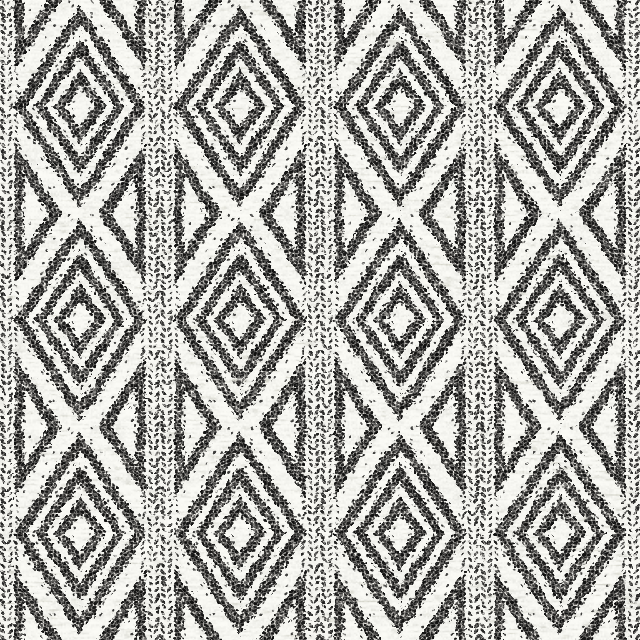
Give the GLSL for this pattern, as a Shadertoy shader.

```glsl
// Woven textile: nested stitched diamonds with side triangles, in four columns
// and three rows, parted by herringbone bands. Distance functions shape the
// motifs; wrapping cellular noise breaks them into stitches on a linen ground.

const float TAU = 6.2831853;
const vec2 REPEATS = vec2(4.0, 3.0);
const vec2 MOTIF = vec2(0.75, 1.0);     // motif size; the canvas spans 3 units
const vec2 STITCHES = vec2(36.0, 54.0); // stitches in one motif
const vec2 TICKS = vec2(24.0, 36.0);    // band ticks in one motif
const vec3 CREAM = vec3(0.985, 0.985, 0.965);
const vec3 WARM_INK = vec3(1.0, 0.99, 0.965);

vec2 hash2(vec2 p) {
    vec3 a = fract(p.xyx * vec3(0.1031, 0.1030, 0.0973));
    a += dot(a, a.yzx + 33.33);
    return fract((a.xx + a.yz) * a.zy);
}

// Value noise that wraps after `period` lattice cells
float wrapNoise(vec2 uv, vec2 period) {
    vec2 p = uv * period, i = floor(p), f = fract(p);
    f = f * f * (3.0 - 2.0 * f);
    vec2 e = vec2(1.0, 0.0);
    float a = hash2(mod(i, period)).x, b = hash2(mod(i + e.xy, period)).x;
    float c = hash2(mod(i + e.yx, period)).x, d = hash2(mod(i + e.xx, period)).x;
    return mix(mix(a, b, f.x), mix(c, d, f.x), f.y);
}

// Wrapping cellular noise: nearest distance, second distance, random id
vec3 stitchCells(vec2 uv, vec2 period, float slant) {
    vec2 p = uv * period, i = floor(p), f = fract(p);
    vec3 best = vec3(8.0, 8.0, 0.0);
    for (int y = -1; y <= 1; y++)
    for (int x = -1; x <= 1; x++) {
        vec2 o = vec2(x, y);
        vec2 h = hash2(mod(i + o, period));
        vec2 r = o + 0.5 + 0.75 * (h - 0.5) - f;
        r.y += slant * r.x;
        float d = length(r);
        if (d < best.x) best = vec3(d, best.x, fract(h.x * 7.3 + h.y * 3.1));
        else best.y = min(best.y, d);
    }
    return best;
}

// Hand-made waviness, the same in every motif
vec2 wobble(vec2 uv) {
    vec2 t = TAU * uv;
    return vec2(sin(3.0 * t.y + 2.0 * sin(2.0 * t.x)) + 0.6 * sin(8.0 * t.y + t.x),
                sin(3.0 * t.x + 2.0 * sin(t.y)) + 0.6 * sin(6.0 * t.x - 2.0 * t.y));
}

float diamondRing(vec2 p, float inner, float outer) {
    vec2 slope = 1.0 / vec2(0.312, 0.475);
    float t = dot(abs(p), slope);
    return (abs(t - 0.5 * (inner + outer)) - 0.5 * (outer - inner)) / length(slope);
}

// Solid triangle standing on x = base, pointing to x = apex
float triangle(vec2 p, float base, float apex) {
    return max((p.x + 0.67 * p.y - apex) / 1.2, base - p.x);
}

float motif(vec2 p) {
    float d = diamondRing(p, 0.825, 0.995);
    d = min(d, diamondRing(p, 0.515, 0.675));
    d = min(d, diamondRing(p, 0.205, 0.37));
    vec2 corner = 0.5 * MOTIF - abs(p);
    float side = max(triangle(corner, 0.07, 0.287), -triangle(corner, 0.11, 0.229));
    return min(d, side);
}

// Slanted ticks in columns, leaning alternately, thinning away from the axis
float herringbone(vec2 uv, float fromAxis) {
    vec2 g = uv * TICKS, id = floor(g);
    vec2 h = hash2(mod(id, TICKS) + 17.0);
    vec2 p = (fract(g) - 0.5 + 0.4 * (h - 0.5)) * MOTIF / TICKS;
    float lean = mod(id.x, 2.0) * 2.0 - 1.0;
    p.x -= lean * 0.55 * p.y;
    float size = mix(0.0145, 0.009, smoothstep(0.02, 0.07, fromAxis)) * (0.65 + 0.5 * h.y);
    return max(length(p * vec2(1.5, 1.0)) - size, fromAxis - 0.09);
}

float cover(float d, float soft) {
    return 1.0 - smoothstep(-soft, soft, d);
}

void mainImage(out vec4 fragColor, in vec2 fragCoord) {
    vec2 uv = fragCoord / iResolution.xy;
    vec2 local = uv * REPEATS;
    float soft = max(0.003, 2.0 / iResolution.y);
    vec2 p = (fract(local) - 0.5) * MOTIF;
    float fromAxis = 0.5 * MOTIF.x - abs(p.x);

    // Stitch structure and fine fibre grain
    vec3 cell = stitchCells(local, STITCHES, 0.4 * sign(p.x * p.y));
    float grain = wrapNoise(uv, vec2(384.0));
    float streak = wrapNoise(uv, vec2(60.0, 300.0));

    // Stitched motif with ragged scalloped edges, and stray flecks beside it
    float d = motif(p + 0.003 * wobble(local));
    float ink = cover(d + 0.022 * (cell.x - 0.42) + 0.016 * (grain - 0.5), soft);
    float strayChance = 0.35 * exp(-max(d, 0.0) / 0.016) * step(0.07, fromAxis);
    float fleck = cover((cell.x - 0.3) * 0.018 + 0.008 * (grain - 0.5), soft);
    fleck *= step(cell.z, strayChance);
    float ticks = cover(herringbone(local, fromAxis) + 0.013 * (grain - 0.5), soft);
    ink = max(ink, max(0.8 * fleck, 0.92 * ticks));

    // Linen ground with worn threads
    float worn = smoothstep(0.75, 1.0, streak) * wrapNoise(uv, vec2(13.0, 17.0));
    vec3 ground = CREAM - 0.09 * grain * streak - worn * vec3(0.08, 0.08, 0.10);

    // Dark yarn, paler in the gaps between stitches and where fibres show
    float gap = 1.0 - smoothstep(0.0, 0.38, cell.y - cell.x);
    float fibre = smoothstep(0.35, 0.95, grain);
    float tone = 0.06 + 0.36 * gap * (0.5 + grain) + 0.34 * fibre + 0.14 * streak * cell.z;
    fragColor = vec4(mix(ground, (tone + 0.2 * worn) * WARM_INK, ink), 1.0);
}
```
